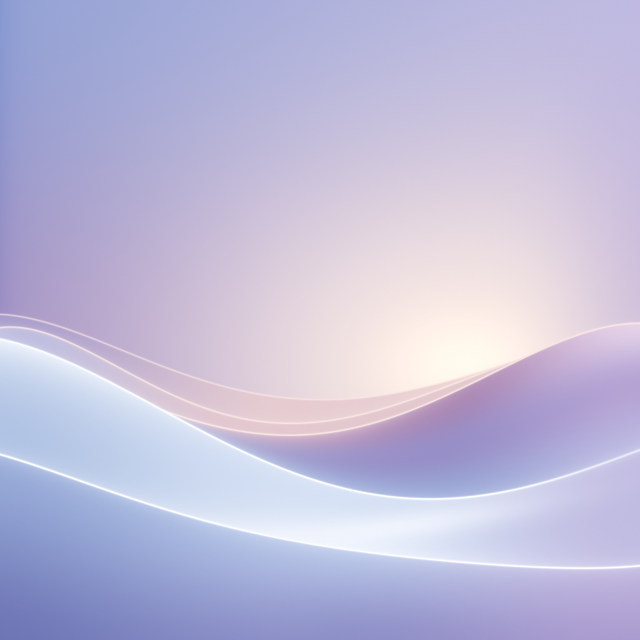
Give the GLSL for this background, as a WebGL 2 fragment shader.

```glsl
#version 300 es
precision highp float;

uniform vec2 u_resolution;
out vec4 outColor;

// Wave heights at six evenly spaced stations, left half and right half
const vec3 VEIL_L = vec3(0.509, 0.449, 0.385), VEIL_R = vec3(0.383, 0.435, 0.495);
const vec3 FOLD_L = vec3(0.488, 0.418, 0.3425), FOLD_R = vec3(0.362, 0.435, 0.495);
const vec3 HILL_L = vec3(0.440, 0.379, 0.323), HILL_R = vec3(0.344, 0.432, 0.495);
const vec3 SWELL_L = vec3(0.470, 0.388, 0.285), SWELL_R = vec3(0.225, 0.234, 0.297);
const vec3 FRONT_L = vec3(0.290, 0.223, 0.167), FRONT_R = vec3(0.134, 0.116, 0.116);

const vec2 SUN = vec2(0.73, 0.43);
const vec3 PEACH = vec3(0.98, 0.925, 0.895);
const vec3 WHITE = vec3(0.97, 0.98, 1.0);
const vec3 ROSE_RIM = vec3(0.98, 0.91, 0.90);
const float LINE_WIDTH = 0.0016;
const float GRAIN = 0.004;

float hash(vec2 p) {
    return fract(sin(dot(p, vec2(127.1, 311.7))) * 43758.5);
}

// Smooth curve through six stations, by Newton forward differences
float waveHeight(float x, vec3 l, vec3 r) {
    float t = 5.0 * x;
    float d1 = l.y - l.x;
    float d2 = l.z - 2.0 * l.y + l.x;
    float d3 = r.x - 3.0 * l.z + 3.0 * l.y - l.x;
    float d4 = r.y - 4.0 * r.x + 6.0 * l.z - 4.0 * l.y + l.x;
    float d5 = r.z - 5.0 * r.y + 10.0 * r.x - 10.0 * l.z + 5.0 * l.y - l.x;
    return l.x + t * (d1 + (t - 1.0) / 2.0 * (d2 + (t - 2.0) / 3.0
        * (d3 + (t - 3.0) / 4.0 * (d4 + (t - 4.0) / 5.0 * d5))));
}

// Approximate distance below the curve, positive inside the wave
float depthBelow(vec2 p, vec3 l, vec3 r) {
    float h = waveHeight(p.x, l, r);
    float slope = (waveHeight(p.x + 0.005, l, r) - h) / 0.005;
    return (h - p.y) / sqrt(1.0 + slope * slope);
}

float bell(float x, float width) {
    return exp(-x * x / (width * width));
}

vec3 mix3(vec3 a, vec3 b, vec3 c, float middle, float x) {
    return mix(mix(a, b, smoothstep(0.0, middle, x)), c, smoothstep(middle, 1.0, x));
}

vec3 skyColor(vec2 p) {
    float up = smoothstep(0.42, 1.0, p.y);
    vec3 west = mix(vec3(0.61, 0.54, 0.75), vec3(0.57, 0.63, 0.83), up);
    vec3 east = mix(vec3(0.73, 0.66, 0.84), vec3(0.74, 0.72, 0.88), up);
    vec3 color = mix(west, east, p.x);
    vec2 d = p - SUN;
    float falloff = mix(3.8, 13.0, smoothstep(-0.1, 0.27, d.x));
    color = mix(color, PEACH, exp(-falloff * d.x * d.x - 7.0 * d.y * d.y));
    color += vec3(0.07, 0.06, 0.04) * bell(length(d * vec2(1.0, 1.6)), 0.12);
    return color - vec3(0.05, 0.04, 0.01) * exp(-p.x * 45.0);
}

vec3 hillColor(vec2 p, float depth, float thickness) {
    float v = clamp(depth / max(thickness, 0.01), 0.0, 1.0);
    vec3 top = mix3(vec3(0.79, 0.70, 0.79), vec3(0.66, 0.51, 0.69), vec3(0.89, 0.82, 0.91), 0.70, p.x);
    vec3 middle = mix3(vec3(0.70, 0.69, 0.83), vec3(0.59, 0.56, 0.78), vec3(0.71, 0.64, 0.83), 0.68, p.x);
    vec3 low = mix3(vec3(0.66, 0.72, 0.87), vec3(0.60, 0.66, 0.84), vec3(0.73, 0.72, 0.88), 0.68, p.x);
    vec3 color = mix3(top, middle, low, 0.5, v);
    return mix(color, ROSE_RIM, 0.42 * exp(-depth * 55.0) * smoothstep(0.85, 0.5, p.x));
}

vec3 swellColor(vec2 p, float depth, float aboveFront) {
    vec3 color = mix3(vec3(0.66, 0.74, 0.88), vec3(0.78, 0.84, 0.94), vec3(0.75, 0.73, 0.88), 0.55, p.x);
    color = mix(color, WHITE, 0.85 * exp(-depth * 17.0) * smoothstep(0.65, 0.0, p.x));
    color = mix(color, WHITE, 0.75 * exp(-aboveFront * 16.0) * bell(p.x - 0.52, 0.28));
    // Soft light streak across the trough
    float streak = p.y - 0.165 - 0.22 * pow(max(p.x - 0.5, 0.0), 1.4);
    return mix(color, WHITE, 0.72 * bell(streak, 0.026) * bell(p.x - 0.62, 0.23));
}

vec3 frontColor(vec2 p, float depth) {
    vec3 crest = mix3(vec3(0.60, 0.68, 0.85), vec3(0.72, 0.78, 0.91), vec3(0.75, 0.71, 0.87), 0.52, p.x);
    vec3 base = mix3(vec3(0.43, 0.46, 0.71), vec3(0.55, 0.56, 0.78), vec3(0.67, 0.61, 0.81), 0.5, p.x);
    return mix(crest, base, smoothstep(-0.02, mix(0.29, 0.13, smoothstep(0.0, 0.7, p.x)), depth));
}

void main() {
    vec2 p = gl_FragCoord.xy / u_resolution;
    float px = 1.0 / u_resolution.y;
    float width = max(LINE_WIDTH, 0.8 * px);
    float veil = depthBelow(p, VEIL_L, VEIL_R);
    float fold = depthBelow(p, FOLD_L, FOLD_R);
    float hill = depthBelow(p, HILL_L, HILL_R);
    float swell = depthBelow(p, SWELL_L, SWELL_R);
    float front = depthBelow(p, FRONT_L, FRONT_R);

    // Sky and two translucent ribbons
    vec3 color = skyColor(p);
    float ribbonFade = smoothstep(0.86, 0.74, p.x);
    vec3 veilColor = mix3(vec3(0.65, 0.61, 0.80), vec3(0.90, 0.80, 0.82), vec3(0.95, 0.85, 0.82), 0.45, p.x);
    vec3 foldColor = mix3(vec3(0.72, 0.72, 0.87), vec3(0.88, 0.77, 0.80), vec3(0.87, 0.76, 0.78), 0.40, p.x);
    color = mix(color, veilColor, smoothstep(-px, px, veil) * ribbonFade);
    color = mix(color, ROSE_RIM, 0.65 * bell(veil, width) * ribbonFade);
    color = mix(color, foldColor, smoothstep(-px, px, fold) * ribbonFade);
    color = mix(color, ROSE_RIM, (0.7 * bell(fold, width) + 0.2 * exp(-abs(fold) * 130.0)) * ribbonFade);

    // Violet hill
    float thickness = hill - swell;
    color = mix(color, hillColor(p, hill, thickness), smoothstep(-px, px, hill));
    color = mix(color, ROSE_RIM, 0.8 * bell(hill, width) + 0.15 * exp(-abs(hill) * 140.0));

    // Pale swell with a glowing crest
    color = mix(color, swellColor(p, swell, max(-front, 0.0)), smoothstep(-px, px, swell));
    float crestLight = mix(0.85, 0.5, smoothstep(0.75, 1.0, p.x));
    color = mix(color, WHITE, crestLight * bell(swell, width * 1.2) + 0.28 * exp(-abs(swell) * 95.0));

    // Blue foreground
    color = mix(color, frontColor(p, front), smoothstep(-px, px, front));
    color = mix(color, WHITE, 0.8 * bell(front, width * 1.2) + 0.32 * exp(-abs(front) * 85.0));

    color += GRAIN * (hash(floor(p * 512.0)) - 0.5);
    outColor = vec4(clamp(color, 0.0, 1.0), 1.0);
}
```
